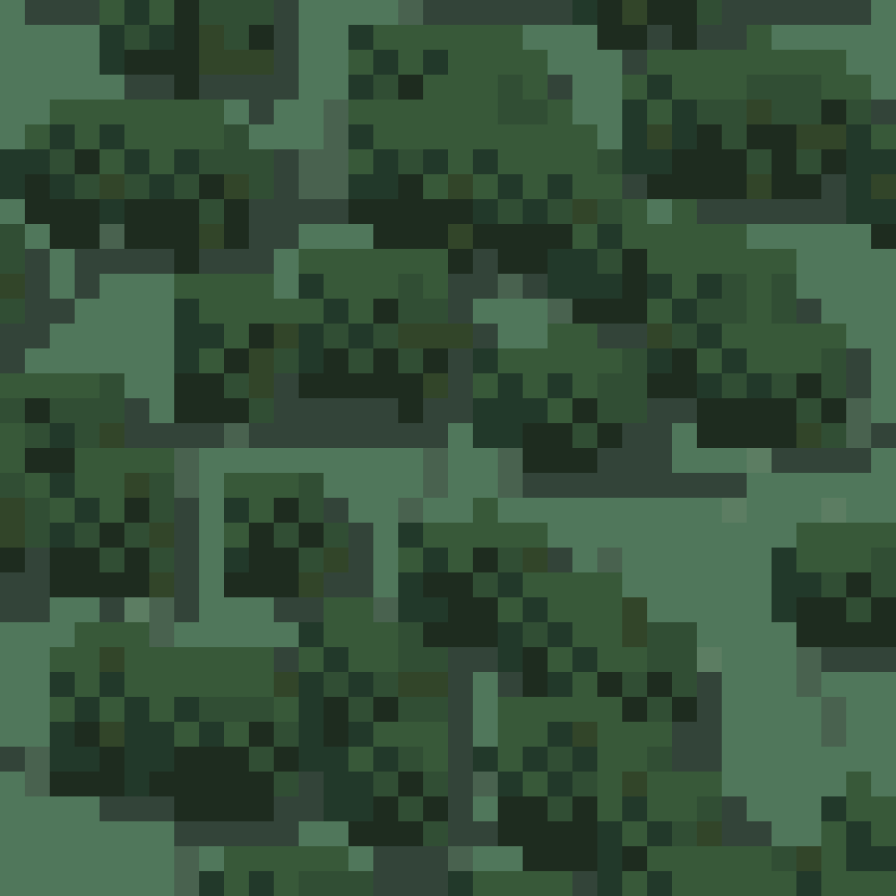
Give the GLSL for this pattern, as a WebGL 1 fragment shader.

```glsl
precision highp float;

uniform vec2 u_resolution;

const float CELLS = 36.0;            // blocks across the canvas
const float TREE_SPACING = 6.0;      // all lengths below are in blocks
const float TREE_CHANCE = 0.86;
const float TREE_JITTER = 0.85;
const vec2 RADIUS_MIN = vec2(2.4, 2.3);
const vec2 RADIUS_MAX = vec2(4.0, 3.5);
const float EDGE_ROUGHNESS = 0.16;
const vec2 SHADOW_OFFSET = vec2(1.2, -1.2);
const vec2 LIGHT_DIR = vec2(0.42, 0.75);
const float DITHER = 0.5;
const float GRAIN = 0.3;
const float TRACK_PERIOD = 9.0;
const float TRACK_CHANCE = 0.6;
const float SCRUB_CHANCE = 0.075;
const float PALE_CHANCE = 0.012;

const vec3 GRASS  = vec3(0.312, 0.468, 0.355);
const vec3 SHADOW = vec3(0.200, 0.268, 0.225);
const vec3 SCRUB  = vec3(0.285, 0.385, 0.310);
const vec3 PALE   = vec3(0.360, 0.490, 0.385);
const vec3 LEAF   = vec3(0.218, 0.350, 0.222);
const vec3 MOSS   = vec3(0.194, 0.305, 0.204);
const vec3 OLIVE  = vec3(0.198, 0.270, 0.160);
const vec3 TEAL   = vec3(0.135, 0.222, 0.165);
const vec3 DARK   = vec3(0.118, 0.173, 0.122);

float hash(vec2 p, float seed) {
  vec3 q = fract(vec3(p.xyx + seed * 17.3) * 0.1031);
  q += dot(q, q.yzx + 33.33);
  return fract((q.x + q.y) * q.z);
}

// Smooth one-dimensional value noise
float wave(float x) {
  float i = floor(x);
  return mix(hash(vec2(i, 0.0), 9.0), hash(vec2(i + 1.0, 0.0), 9.0), smoothstep(0.0, 1.0, x - i));
}

// Rounded-square distance, 1.0 on the crown outline
float crown(vec2 d) {
  vec2 a = abs(d);
  return pow(dot(a * a, a), 1.0 / 3.0);
}

// Foliage tone at d, the position relative to the crown
vec3 foliage(vec2 d, vec2 cell) {
  float grain = hash(cell, 1.0);
  float pick = hash(cell, 2.0);
  float checker = mod(cell.x + cell.y, 2.0) - 0.5;
  float light = dot(d, LIGHT_DIR) + checker * DITHER + (grain - 0.5) * GRAIN;
  if (pick < (d.x > 0.3 && d.y < 0.2 ? 0.22 : 0.025)) return OLIVE;
  if (light > 0.0) return d.y - 0.5 * d.x + pick > 0.65 ? LEAF : MOSS;
  return d.y - 0.8 * d.x + 0.8 * (pick - 0.5) > 0.1 ? TEAL : DARK;
}

// Open ground with shade, narrow tracks and scrub
vec3 ground(vec2 cell, bool shaded) {
  float row = cell.y + floor(6.0 * wave(cell.x / 9.0));
  float stretch = hash(floor(vec2(cell.x / 7.0, row / TRACK_PERIOD)), 3.0);
  bool track = mod(row, TRACK_PERIOD) < 0.5 && stretch < TRACK_CHANCE;
  if (hash(cell, 4.0) < PALE_CHANCE) return PALE;
  if (hash(vec2(cell.x, floor(cell.y / 2.0)), 5.0) < SCRUB_CHANCE) return SCRUB;
  return shaded || track ? SHADOW : GRASS;
}

// Colour of one block: the lowest covering tree stands in front
vec3 blockColor(vec2 cell) {
  vec2 home = floor(cell / TREE_SPACING);
  float rough = (hash(cell, 6.0) - 0.5) * EDGE_ROUGHNESS;
  float front = 1e5;
  vec2 frontPos = vec2(0.0);
  bool shaded = false;
  for (int j = -1; j <= 1; j++) {
    for (int i = -1; i <= 1; i++) {
      vec2 id = home + vec2(float(i), float(j));
      if (hash(id, 10.0) > TREE_CHANCE) continue;
      vec2 jitter = vec2(hash(id, 11.0), hash(id, 12.0)) - 0.5;
      vec2 center = (id + 0.5 + jitter * TREE_JITTER) * TREE_SPACING;
      vec2 radius = mix(RADIUS_MIN, RADIUS_MAX, vec2(hash(id, 13.0), hash(id, 14.0)));
      vec2 offset = cell + 0.5 - center;
      if (crown(offset / radius) + rough < 1.0 && center.y < front) {
        front = center.y;
        frontPos = offset / radius;
      }
      shaded = shaded || crown((offset - SHADOW_OFFSET) / radius) + rough < 1.0;
    }
  }
  return front < 1e4 ? foliage(frontPos, cell) : ground(cell, shaded);
}

void main() {
  float scale = CELLS / min(u_resolution.x, u_resolution.y);
  vec2 p = gl_FragCoord.xy * scale;
  // Exact coverage of the blocks under this pixel smooths their edges
  vec2 lo = floor(p - 0.5 * scale);
  vec2 hi = floor(p + 0.5 * scale);
  vec2 w = clamp((p + 0.5 * scale - hi) / scale, 0.0, 1.0);
  vec3 bottom = mix(blockColor(lo), blockColor(vec2(hi.x, lo.y)), w.x);
  vec3 top = mix(blockColor(vec2(lo.x, hi.y)), blockColor(hi), w.x);
  gl_FragColor = vec4(mix(bottom, top, w.y), 1.0);
}
```
